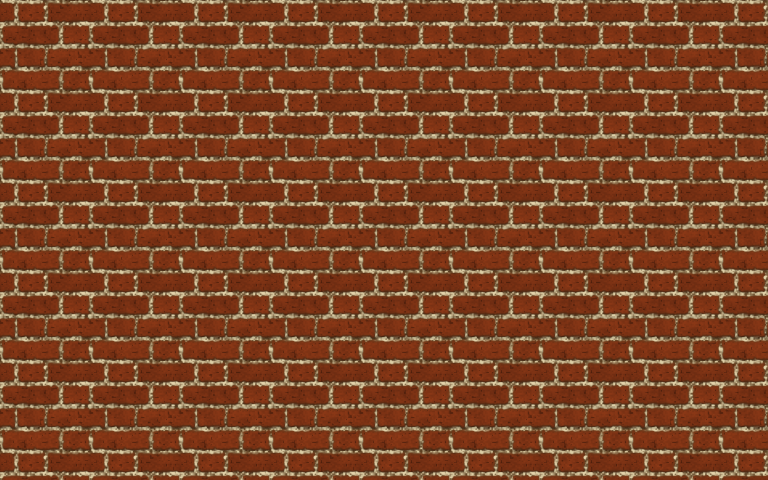
Reproduce this texture procedurally as a Shadertoy shader.

```glsl
// Weathered red brick wall in Flemish bond with sandy, speckled mortar.

float hash(vec2 p) {
    return fract(sin(dot(p, vec2(127.1, 311.7))) * 43758.5453);
}

// Value noise with freq cells per course, repeating every four courses.
float tileNoise(vec2 p, float freq) {
    vec2 cell = floor(p * freq), f = fract(p * freq);
    f = f * f * (3.0 - 2.0 * f);
    float period = 4.0 * freq;
    vec2 a = mod(cell, period), b = mod(cell + 1.0, period);
    return mix(mix(hash(a), hash(vec2(b.x, a.y)), f.x),
               mix(hash(vec2(a.x, b.y)), hash(b), f.x), f.y);
}

float roundedBox(vec2 p, vec2 halfSize, float radius) {
    vec2 q = abs(p) - halfSize + radius;
    return length(max(q, 0.0)) + min(max(q.x, q.y), 0.0) - radius;
}

void mainImage(out vec4 fragColor, in vec2 fragCoord) {
    // One unit is one course; y runs down from the top edge.
    float scale = 64.0 / 3.0 / iResolution.y;
    vec2 p = vec2(fragCoord.x, iResolution.y - fragCoord.y) * scale;
    p.y -= 0.06;

    // Alternate long stretchers and short headers, shifted on odd courses.
    float course = mod(floor(p.y), 4.0);
    float center = mod(course, 2.0) < 0.5 ? 3.39 : 1.38;
    float u = mod(p.x - center + 2.0, 4.0) - 2.0;
    bool stretcher = abs(u) < 4.0 / 3.0;
    vec2 local = vec2(stretcher ? u : sign(u) * (abs(u) - 2.0), fract(p.y) - 0.5);
    float brickHash = hash(vec2(course + 3.0, stretcher ? 7.0 : 2.0));

    // Joints differ per course: the second is wide, the third narrow.
    float joint = course == 1.0 ? 0.085 : course == 2.0 ? 0.045 : 0.065;
    vec2 halfSize = vec2(stretcher ? 4.0 / 3.0 : 2.0 / 3.0, 0.5) - vec2(joint, 0.085);

    // Chipped outline.
    float coarse = tileNoise(p, 3.0);
    float medium = tileNoise(p + 1.3, 7.0);
    float fine = tileNoise(p + 2.7, 14.0);
    float d = roundedBox(local, halfSize, 0.09);
    d += (medium - 0.5) * 0.09 + (coarse - 0.5) * 0.05;

    // Mortar: pale grains among brown hollows, shaded under each brick.
    float grain = 0.55 * fine + 0.45 * medium;
    vec3 mortar = mix(vec3(0.36, 0.25, 0.13), vec3(0.88, 0.82, 0.66),
                      smoothstep(0.12, 0.85, grain));
    mortar *= course == 2.0 ? 0.9 : 1.0;
    mortar *= 1.0 - 0.25 * smoothstep(0.07, 0.0, d) * step(0.0, local.y);

    // Brick: fired clay with mottling, dark pits and a dusty rim.
    vec3 brick = vec3(0.485, 0.195, 0.078) * (0.95 + 0.1 * brickHash);
    brick *= 0.84 + 0.16 * coarse + 0.17 * fine;
    brick *= 1.0 - 0.3 * smoothstep(0.76, 0.95, tileNoise(p + 0.6, 10.0));
    float rim = smoothstep(-0.13, 0.0, d);
    brick = mix(brick, vec3(0.41, 0.24, 0.11), 0.55 * rim);
    brick *= 1.0 - 0.3 * rim * smoothstep(0.2, 0.42, local.y);

    float edge = 0.6 * scale + 0.015;
    fragColor = vec4(mix(brick, mortar, smoothstep(-edge, edge, d)), 1.0);
}
```
